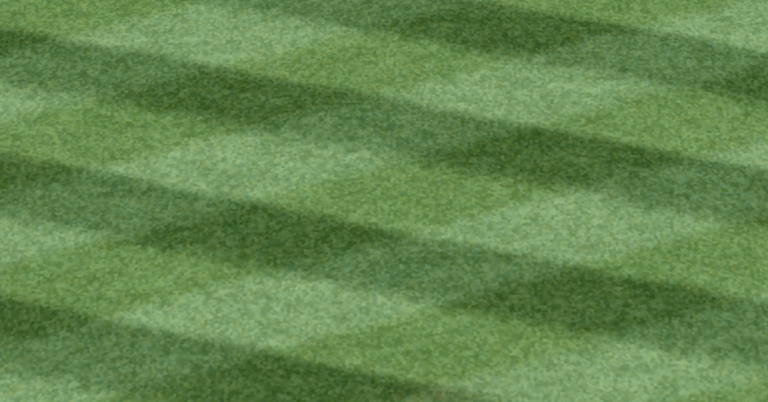
Give the GLSL for this pattern, as a WebGL 1 fragment shader.

```glsl
precision highp float;
// A mown lawn seen at a slant: two crossing families of mower stripes form a
// check of four greens. Each family is a projective stripe index with soft,
// wavering edges; blended cellular noise gives the grass grain and streaks.

uniform vec2 u_resolution;

// Grass tones, named by the falling stripe then the rising stripe
const vec3 LIGHT_LIGHT = vec3(0.492, 0.630, 0.418);
const vec3 LIGHT_DARK  = vec3(0.420, 0.560, 0.316);
const vec3 DARK_LIGHT  = vec3(0.350, 0.484, 0.285);
const vec3 DARK_DARK   = vec3(0.280, 0.408, 0.200);
const vec3 WORN_SOIL   = vec3(0.400, 0.430, 0.240);

// Stripe lines: slope at the top, change of slope with depth
const vec2 FALLING_SLOPE = vec2(0.180, 0.030);
const vec2 RISING_SLOPE  = vec2(-0.252, -0.035);
// Stripe spacing: first edge, period at the top, growth with depth
const vec3 FALLING_SPACING = vec3(-0.042, 0.272, 0.0575);
const vec3 RISING_SPACING  = vec3(0.062, 0.334, 0.042);
// Stripe profile: dark share, softness of leading and trailing edges
const vec3 FALLING_PROFILE = vec3(0.46, 0.050, 0.080);
const vec3 RISING_PROFILE  = vec3(0.50, 0.060, 0.060);

const vec2 FINE_GRAIN   = vec2(135.0, 190.0);  // cells per canvas height
const vec2 COARSE_GRAIN = vec2(42.0, 85.0);
const vec2 STREAK_GRAIN = vec2(9.0, 42.0);
const float FINE_AMOUNT   = 0.135;
const float COARSE_AMOUNT = 0.055;
const float STREAK_AMOUNT = 0.045;
const float TINT_AMOUNT   = 0.030;
const float EDGE_WAVER    = 0.0018;
const vec2 WORN_CENTER = vec2(0.115, 0.985);
const vec2 WORN_RADIUS = vec2(0.110, 0.030);

vec3 hash3(vec2 cell) {
  vec3 p = fract(cell.xyx * vec3(0.1031, 0.1030, 0.0973));
  p += dot(p, p.yxz + 33.33);
  return fract((p.xxy + p.yzz) * p.zyx);
}

// Cellular noise: random tones of nearby tufts, weighted by closeness
float tufts(vec2 p) {
  vec2 cell = floor(p);
  vec2 local = p - cell;
  float tone = 0.0;
  float total = 0.0;
  for (int j = -1; j <= 1; j++) {
    for (int i = -1; i <= 1; i++) {
      vec2 offset = vec2(float(i), float(j));
      vec3 seed = hash3(cell + offset + 300.0);
      vec2 gap = offset + seed.xy - local;
      float weight = exp(-4.0 * dot(gap, gap));
      tone += weight * seed.z;
      total += weight;
    }
  }
  return tone / total - 0.5;
}

// Layered sines that bend the mown edges a little
float waver(vec2 p) {
  return sin(p.x * 11.0 + p.y * 7.0)
       + 0.6 * sin(p.x * 27.0 - p.y * 19.0 + 1.3)
       + 0.4 * sin(p.x * 61.0 + p.y * 43.0 + 4.1);
}

// Continuous stripe number of one family of converging lines
float stripeIndex(vec2 p, vec2 slope, vec3 spacing) {
  float depth = (p.y - slope.x * p.x) / (1.0 + slope.y * p.x);
  return (depth - spacing.x) / (spacing.y + spacing.z * depth);
}

// 1 inside the dark share of each period, with soft edges
float darkness(float index, vec3 profile) {
  float f = fract(index);
  return smoothstep(-profile.y, profile.y, f)
       - smoothstep(profile.x - profile.z, profile.x + profile.z, f)
       + smoothstep(1.0 - profile.y, 1.0 + profile.y, f);
}

void main() {
  // x is centred, y is depth below the top edge, both in canvas heights
  vec2 p = (gl_FragCoord.xy - vec2(0.5 * u_resolution.x, 0.0)) / u_resolution.y;
  p.y = 1.0 - p.y;

  // Grain grows slightly toward the viewer
  vec2 ground = p / (0.9 + 0.2 * p.y);
  float fine = tufts(ground * FINE_GRAIN);
  float coarse = tufts(ground * COARSE_GRAIN + 17.0);
  float streak = tufts(ground * STREAK_GRAIN + 41.0);
  float tint = tufts(ground * FINE_GRAIN * 0.7 + 73.0);

  // Crossing stripes
  vec2 bent = p + vec2(0.0, EDGE_WAVER * waver(p) + 0.008 * coarse);
  float fallIndex = stripeIndex(bent, FALLING_SLOPE, FALLING_SPACING);
  float riseIndex = stripeIndex(bent, RISING_SLOPE, RISING_SPACING);
  float fall = darkness(fallIndex, FALLING_PROFILE);
  float rise = darkness(riseIndex, RISING_PROFILE);
  vec3 color = mix(mix(LIGHT_LIGHT, LIGHT_DARK, rise),
                   mix(DARK_LIGHT, DARK_DARK, rise), fall);

  // Dark falling stripes are deepest along their upper edge; the wrapped
  // phase stays continuous across that edge
  float phase = fract(fallIndex + 0.25) - 0.25;
  color += fall * 0.05 * (phase - 0.5 * FALLING_PROFILE.x);

  // Worn turf at the lower edge
  vec2 worn = (p - WORN_CENTER) / WORN_RADIUS;
  color = mix(color, WORN_SOIL, 0.5 * exp(-dot(worn, worn)) * (0.7 + coarse));

  // Grass grain: brightness first, then warm and cool blades
  color += FINE_AMOUNT * fine + COARSE_AMOUNT * coarse + STREAK_AMOUNT * streak;
  color += TINT_AMOUNT * tint * vec3(1.0, 0.1, -1.0);

  gl_FragColor = vec4(clamp(color, 0.0, 1.0), 1.0);
}
```
